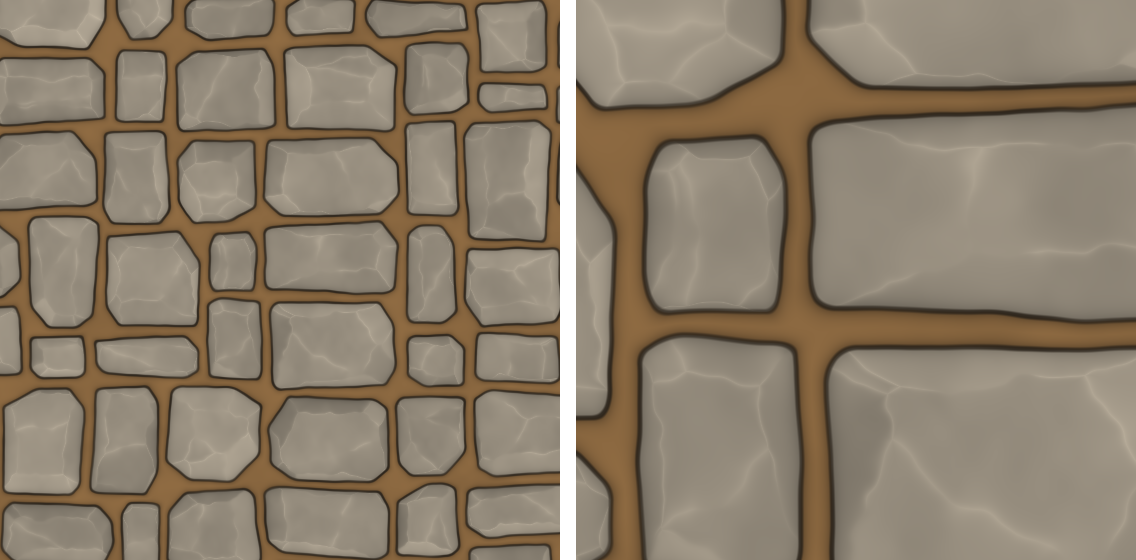
Left, the full canvas; right, a detail of the centre.
Reproduce this texture procedurally as a WebGL 1 fragment shader.

```glsl
precision highp float;
// Rough grey paving stones set in brown earth, with a painted, chiselled look.
// A jittered grid gives interlocking rectangles; tilted planes trim each one to
// a stone, and the same planes, scaled inward, form its bevels and bright creases.
uniform vec2 u_resolution;

#define CELLS vec2(5.8, 6.7)
#define JITTER 0.31
#define GAP 0.0068
#define OUTLINE 0.0017
#define FACET_CONTRAST 0.20
#define CREASE_LIGHT 0.11
#define STONE_COLOR vec3(0.578, 0.543, 0.485)
#define EARTH_COLOR vec3(0.545, 0.408, 0.252)
#define SHADOW_COLOR vec3(0.17, 0.14, 0.105)

float hash(vec2 p) {
  return fract(sin(dot(p, vec2(127.1, 311.7))) * 43758.5453);
}

float noise(vec2 p) {
  vec2 i = floor(p), f = fract(p);
  f = f * f * (3.0 - 2.0 * f);
  return mix(mix(hash(i), hash(i + vec2(1, 0)), f.x),
             mix(hash(i + vec2(0, 1)), hash(i + vec2(1, 1)), f.x), f.y);
}

float fbm(vec2 p) {
  return 0.55 * noise(p) + 0.3 * noise(p * 2.1 + 5.3) + 0.15 * noise(p * 4.3 + 9.1);
}

vec2 noise2(vec2 p) {
  return vec2(fbm(p), fbm(p + 31.7)) - 0.5;
}

float smoothMax(float a, float b, float k) {
  float h = max(k - abs(a - b), 0.0) / k;
  return max(a, b) + h * h * k * 0.25;
}

vec2 gridPoint(vec2 id) {
  return id + JITTER * (2.0 * vec2(hash(id + 3.1), hash(id + 57.9)) - 1.0);
}

// Rectangle of a cell: its four corners each fix one side, alternating by parity.
void stoneBox(vec2 id, out vec2 center, out vec2 halfSize) {
  vec2 a = gridPoint(id), b = gridPoint(id + vec2(1, 0));
  vec2 c = gridPoint(id + vec2(0, 1)), d = gridPoint(id + vec2(1, 1));
  bool even = mod(id.x + id.y, 2.0) < 0.5;
  vec2 low = even ? vec2(c.x, a.y) : vec2(a.x, b.y);
  vec2 high = even ? vec2(b.x, d.y) : vec2(d.x, c.y);
  center = 0.5 * (low + high) / CELLS;
  halfSize = 0.5 * (high - low) / CELLS - GAP - 0.005 * hash(id + 8.3);
}

// Signed distance to plane k: even planes are sides, odd planes cut the corners.
float planeDistance(vec2 q, vec2 halfSize, vec2 id, float k, out vec2 normal) {
  float corner = mod(k, 2.0);
  float angle = k * 0.785398;
  vec2 side = floor(1.2 * vec2(cos(angle), sin(angle)) + 0.5);
  float r = hash(id + k * 1.37 + 11.0);
  angle += (r - 0.5) * mix(0.15, 0.6, corner);
  normal = vec2(cos(angle), sin(angle));
  float cut = hash(id + k * 2.71 + 23.0);
  cut = min(halfSize.x, halfSize.y) * mix(0.06, 0.52, cut * cut);
  return dot(q - halfSize * side, normal) + corner * cut;
}

float stoneDistance(vec2 q, vec2 halfSize, vec2 id) {
  float d = -1.0;
  vec2 normal;
  for (float k = 0.0; k < 8.0; k++)
    d = smoothMax(d, planeDistance(q, halfSize, id, k, normal), 0.006);
  return d;
}

// Relative lightness of the stone surface from its bevels, top and creases.
float stoneTone(vec2 q, vec2 halfSize, vec2 id) {
  float size = min(halfSize.x, halfSize.y);
  q += 0.024 * noise2(q * 22.0 + id * 7.0);
  float lowest = 9.0, second = 9.0, toneSum = 0.0, weightSum = 0.0;
  for (float k = 0.0; k < 10.0; k++) {
    vec2 normal;
    float r = hash(id + k * 3.19 + 41.0);
    float level = -planeDistance(q, halfSize, id, k, normal) / (size * mix(0.12, 0.62, r));
    float tone = hash(id + k * 1.93 + 67.0) - 0.55 + 0.25 * dot(normal, vec2(0.4, -0.6));
    if (k > 7.5) {
      // Two top faces: a level one and a tilted one meeting in a crease.
      float turn = 6.2832 * r;
      float slope = dot(q, vec2(cos(turn), sin(turn))) / size;
      level = k < 8.5 ? 1.0 : 1.25 + 0.75 * slope;
      tone = k < 8.5 ? 0.0 : 0.5 * tone;
    }
    second = min(second, max(lowest, level));
    lowest = min(lowest, level);
    float weight = exp(-22.0 * clamp(level, -0.5, 3.0));
    toneSum += tone * weight;
    weightSum += weight;
  }
  float ridge = (second - lowest) * size * 0.4;
  float wear = smoothstep(0.25, 0.7, noise(q * 34.0 + id * 3.0));
  float crease = wear * exp(-ridge / 0.0013) + 0.4 * exp(-ridge / 0.007);
  float smudge = fbm(q * vec2(17.0, 13.0) + id * 5.0) - 0.5;
  return FACET_CONTRAST * toneSum / weightSum + CREASE_LIGHT * crease
       + 0.17 * smudge + 0.07 * (hash(id + 91.0) - 0.5);
}

void main() {
  vec2 p = gl_FragCoord.xy / u_resolution.y;
  float pixel = 1.0 / u_resolution.y;
  vec2 warped = p + 0.008 * noise2(p * 13.0);

  // Nearest stone
  float d = 9.0;
  vec2 id = vec2(0.0), q = vec2(0.0), halfSize = vec2(0.1);
  for (float y = -1.0; y <= 1.0; y++)
    for (float x = -1.0; x <= 1.0; x++) {
      vec2 cell = floor(warped * CELLS) + vec2(x, y), center, extent;
      stoneBox(cell, center, extent);
      float cellDistance = stoneDistance(warped - center, extent, cell);
      if (cellDistance < d) {
        d = cellDistance; id = cell; q = warped - center; halfSize = extent;
      }
    }

  // Earth, darker beside the stones
  vec3 earth = EARTH_COLOR * (0.93 + 0.14 * fbm(p * 16.0));
  earth *= 1.0 - 0.42 * exp(-max(d, 0.0) / 0.0035);

  // Stone, dimmed toward its rim
  vec3 stone = STONE_COLOR * (1.0 + stoneTone(q, halfSize, id));
  stone *= 1.0 - 0.25 * exp(min(d, 0.0) / 0.005);

  vec3 color = mix(stone, earth, smoothstep(-pixel, pixel, d));
  float line = 1.0 - smoothstep(0.3 * OUTLINE, OUTLINE + pixel, abs(d));
  color = mix(color, SHADOW_COLOR, line * (0.55 + 0.4 * noise(p * 25.0)));
  gl_FragColor = vec4(color, 1.0);
}
```
